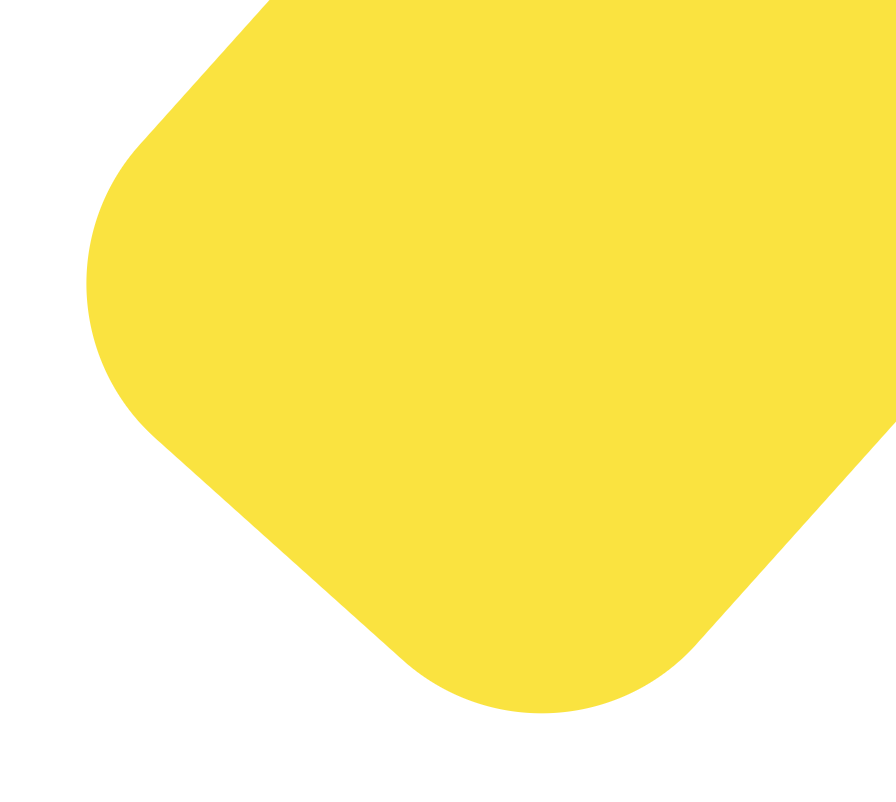
Reproduce this background procedurally as a Shadertoy shader.

```glsl
// A broad yellow band with rounded corners, tilted on a white ground.
// It is the distance to a half-infinite rounded box, in a rotated frame;
// the open end runs off the canvas at the upper right.

// Box of the given half width, open towards +y, grown by a corner radius.
float openRoundedBox(vec2 p, float halfWidth, float radius) {
    vec2 q = vec2(abs(p.x) - halfWidth, -p.y);
    return length(max(q, 0.0)) + min(max(q.x, q.y), 0.0) - radius;
}

void mainImage(out vec4 fragColor, in vec2 fragCoord) {
    // Canvas units: the height is 1
    vec2 p = fragCoord / iResolution.y - vec2(0.5211, 0.5080);

    // Frame of the band: across its width, then along its length
    vec2 across = normalize(vec2(0.7445, -0.6676));
    vec2 along = vec2(-across.y, across.x);
    float d = openRoundedBox(vec2(dot(p, across), dot(p, along)), 0.2072, 0.2591);

    // Fill with an edge one pixel wide
    float cover = clamp(0.5 - d * iResolution.y, 0.0, 1.0);
    vec3 white = vec3(1.0);
    vec3 yellow = vec3(0.98, 0.89, 0.25);
    fragColor = vec4(mix(white, yellow, cover), 1.0);
}
```
